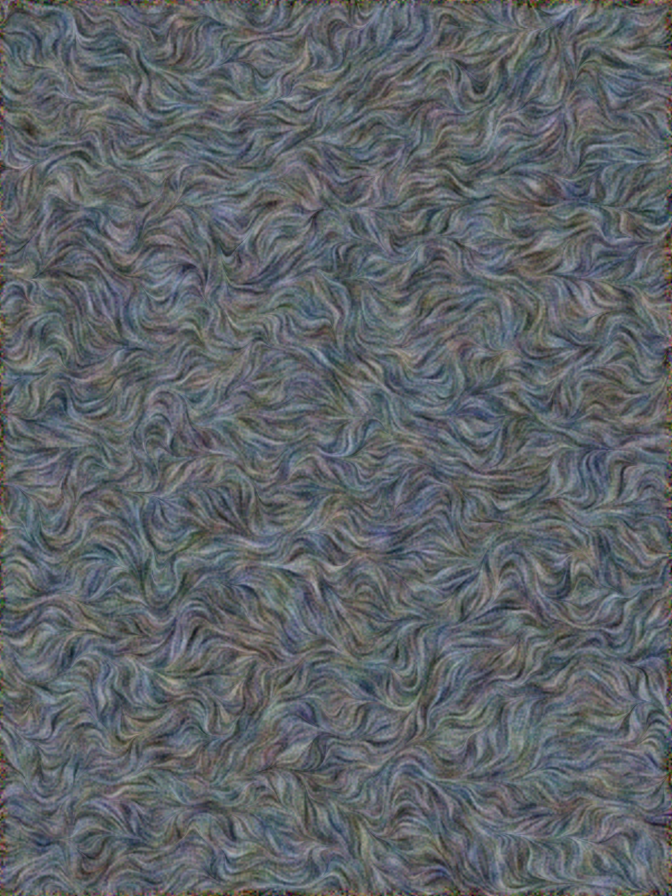
Give the GLSL for this texture, as a WebGL 2 fragment shader.

```glsl
#version 300 es
precision highp float;

uniform vec2 u_resolution;
out vec4 fragColor;

#define BASE_COLOR vec3(0.372, 0.394, 0.416)
#define WARM_AXIS vec3(0.11, 0.01, -0.16)
#define GREEN_AXIS vec3(-0.06, 0.05, -0.03)
#define HAIR_CELLS 215.0
#define HAIR_STEP 0.0023
#define HAIR_STEPS 8
#define HAIR_CONTRAST 0.66
#define SWIRL_CELLS 19.0
#define SWIRL_TURN 3.5
#define CLUMP_CELLS 30.0
#define GRAIN_CONTRAST 0.09
#define EDGE_WIDTH 0.014

// Integer hash: three independent values in 0..1 per lattice point
vec3 hash3(ivec2 cell, uint layer) {
    uvec3 v = uvec3(uvec2(cell + 4096), layer) * 1664525u + 1013904223u;
    v.x += v.y * v.z;
    v.y += v.z * v.x;
    v.z += v.x * v.y;
    v ^= v >> 16u;
    v.x += v.y * v.z;
    v.y += v.z * v.x;
    v.z += v.x * v.y;
    return vec3(v >> 8u) / 16777216.0;
}

// Smooth three-channel value noise
vec3 noise3(vec2 p, uint layer) {
    ivec2 cell = ivec2(floor(p));
    vec2 f = fract(p);
    f = f * f * (3.0 - 2.0 * f);
    vec3 low = mix(hash3(cell, layer), hash3(cell + ivec2(1, 0), layer), f.x);
    vec3 high = mix(hash3(cell + ivec2(0, 1), layer), hash3(cell + ivec2(1, 1), layer), f.x);
    return mix(low, high, f.y);
}

// Direction of the hairs: mostly level, turning into swirls
vec2 flowDirection(vec2 p) {
    float broad = noise3(p * SWIRL_CELLS, 1u).x - 0.5;
    float small = noise3(p * SWIRL_CELLS * 2.1, 2u).x - 0.5;
    float angle = SWIRL_TURN * (broad + 0.5 * small);
    return vec2(cos(angle), sin(angle));
}

// Average fine noise along the flow line, in both directions
vec3 combedHair(vec2 start) {
    vec3 total = noise3(start * HAIR_CELLS, 3u);
    float weightSum = 1.0;
    for (int side = -1; side <= 1; side += 2) {
        vec2 p = start;
        for (int i = 1; i <= HAIR_STEPS; i++) {
            p += float(side) * HAIR_STEP * flowDirection(p);
            float weight = 1.0 - float(i) / float(HAIR_STEPS + 1);
            total += weight * noise3(p * HAIR_CELLS, 3u);
            weightSum += weight;
        }
    }
    return total / weightSum - 0.5;
}

// Soft tufts, stretched along the local flow
vec3 clumps(vec2 p) {
    vec2 along = flowDirection(p) * 0.010;
    vec3 sum = noise3(p * CLUMP_CELLS, 4u);
    sum += noise3((p + along) * CLUMP_CELLS * 1.9, 5u);
    sum += noise3((p - along) * CLUMP_CELLS * 1.9, 5u);
    return sum / 3.0 - 0.5;
}

void main() {
    vec2 p = gl_FragCoord.xy / u_resolution.x;
    vec2 size = u_resolution / u_resolution.x;

    vec3 hair = combedHair(p);
    vec3 tuft = clumps(p);
    vec3 grain = noise3(p * 300.0, 6u) - 0.5;

    // Light and dark strokes, then the tints
    float tone = HAIR_CONTRAST * hair.x + 0.12 * tuft.x + GRAIN_CONTRAST * grain.x;
    vec3 color = BASE_COLOR + tone;
    color += WARM_AXIS * (tuft.y + 0.8 * hair.y);
    color += GREEN_AXIS * (tuft.z + hair.z);
    color += 0.06 * grain;

    // Ragged, warmer and darker rim
    vec2 toSide = min(p, size - p);
    float rim = 1.0 - smoothstep(0.0, EDGE_WIDTH, min(toSide.x, toSide.y) + 0.02 * tuft.x);
    color += rim * (vec3(-0.01, -0.06, -0.12) + 0.25 * grain);

    fragColor = vec4(clamp(color, 0.0, 1.0), 1.0);
}
```
